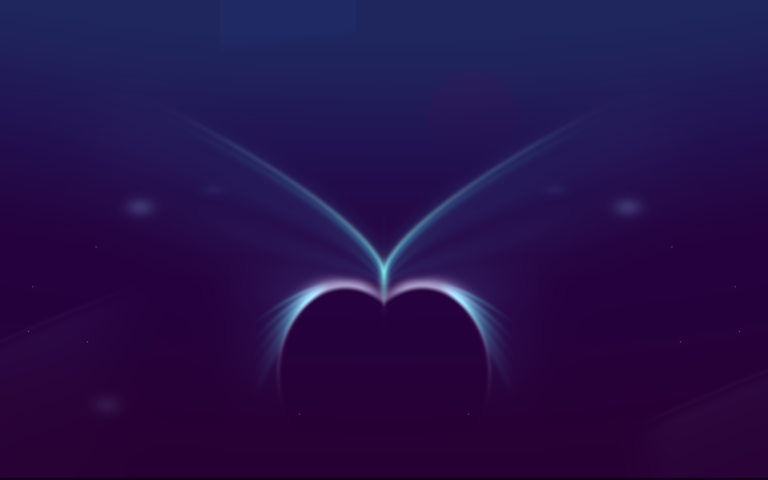
Reproduce this background procedurally as a WebGL 2 fragment shader.

```glsl
#version 300 es
precision highp float;
// Luminous butterfly wings over a blue to violet gradient.
// Upper wings follow a power curve, lower wings fan out from an ellipse;
// the left half mirrors the right, then soft bokeh and specks are added.

#define WING_ROOT 0.438
#define WING_RISE 0.59
#define WING_BEND 0.70
#define LOBE_CENTER vec2(0.08, 0.22)
#define LOBE_RADIUS vec2(0.14, 0.18)
#define STRANDS 5
#define TEAL vec3(0.28, 0.54, 0.40)
#define BLUE vec3(0.04, 0.27, 0.22)
#define LAVENDER vec3(0.55, 0.62, 0.55)

uniform vec2 u_resolution;
out vec4 outColor;

float hash(vec2 p) {
    return fract(sin(dot(p, vec2(127.1, 311.7))) * 43758.5);
}

float bell(float d, float width) {
    return exp(-d * d / (width * width));
}

float blob(vec2 p, vec2 center, vec2 radius) {
    vec2 d = (p - center) / radius;
    return exp(-dot(d, d));
}

vec3 backdrop(vec2 p) {
    float h = p.y - 0.11 * p.x * p.x;
    vec3 c = mix(vec3(0.152, 0.0, 0.2), vec3(0.145, 0.006, 0.24), smoothstep(0.0, 0.4, h));
    c = mix(c, vec3(0.13, 0.065, 0.31), smoothstep(0.4, 0.72, h));
    return mix(c, vec3(0.122, 0.145, 0.365), smoothstep(0.62, 0.94, h));
}

// Bright leading edge, a diverging second strand and the veil beneath
vec3 upperWing(vec2 q) {
    float x = max(q.x, 0.002);
    float reach = pow(x, WING_BEND);
    float slope = WING_RISE * WING_BEND * reach / x;
    float below = (WING_ROOT + WING_RISE * reach - q.y) / sqrt(1.0 + slope * slope);
    float rooted = smoothstep(0.37, 0.44, q.y);
    float fade = exp(-x * 5.0) * (1.0 - smoothstep(0.28, 0.5, x)) * rooted;

    vec3 c = TEAL * bell(below - 0.002, 0.006) * fade * 0.75;
    c += BLUE * bell(below - 0.009 - 0.03 * x, 0.007) * fade * 0.6;
    c += BLUE * bell(below - 0.008, 0.024) * fade * 0.5;

    float fan = (q.y - 0.405) / reach;
    float ribs = 0.8 + 0.2 * sin(fan * 27.0 + 1.0);
    float veil = smoothstep(-0.01, 0.03, below) * smoothstep(-0.02, 0.2, fan);
    veil *= exp(-x * 2.2) * (1.0 - smoothstep(0.25, 0.68, x)) * rooted;
    return c + vec3(0.02, 0.09, 0.095) * veil * ribs;
}

// Signed distance estimate to an ellipse
float ellipse(vec2 d, vec2 radius) {
    float k = length(d / radius);
    return (k - 1.0) * k / max(length(d / (radius * radius)), 0.001);
}

// Pale crest along the lobe, opening into diverging strands
vec3 lowerWing(vec2 q) {
    vec2 d = q - LOBE_CENTER;
    float run = max(d.x, 0.001);
    float inner = ellipse(d, LOBE_RADIUS);
    float outside = smoothstep(-0.007, 0.006, inner);
    vec3 tint = mix(LAVENDER, BLUE, smoothstep(0.04, 0.15, run));

    float spread = 0.014 + 0.1 * run;
    float crest = outside * bell(max(inner - 0.005, 0.0), spread);
    crest *= smoothstep(0.26, 0.385, q.y) * mix(0.5, 1.0, smoothstep(0.0, 0.05, q.x));
    vec3 c = tint * crest * 0.9;

    for (int i = 0; i < STRANDS; i++) {
        float k = float(i) / float(STRANDS - 1);
        float drop = mix(3.7, 1.48, k);
        float curve = mix(0.408, 0.415, k) - drop * pow(run, 1.7);
        float slope = 1.7 * drop * pow(run, 0.7);
        float e = (q.y - curve) / sqrt(1.0 + slope * slope);
        float fade = smoothstep(0.03, 0.09, d.x) * (1.0 - smoothstep(0.09, 0.2, d.x));
        float width = mix(0.009, 0.0045, k);
        c += (BLUE + 0.1 * LAVENDER) * bell(e, width) * fade * outside * mix(0.7, 0.6, k);
    }

    // Thin rim closing the lobe and a faint halo around it
    c += LAVENDER * bell(inner, 0.005) * smoothstep(0.13, 0.36, q.y) * smoothstep(0.04, 0.1, d.x) * 0.3;
    float halo = blob(q, vec2(0.16, 0.4), vec2(0.13, 0.05)) + 0.5 * blob(q, vec2(0.23, 0.28), vec2(0.09, 0.1));
    return c + vec3(0.025, 0.06, 0.075) * halo * outside;
}

// Part of a dim wing: the edge leaves from a point and rises rightward
vec3 dimWing(vec2 p, vec2 start, float span) {
    vec2 d = p - start;
    float below = 0.46 * d.x - 0.1 * d.x * d.x - d.y;
    float veil = smoothstep(-0.005, 0.03, below) * exp(-max(below, 0.0) * 5.0);
    float inside = smoothstep(-0.02, 0.12, d.x) * (1.0 - smoothstep(span * 0.5, span, d.x));
    return vec3(0.018, 0.03, 0.035) * inside * (veil + 0.7 * bell(below, 0.005));
}

void main() {
    vec2 p = vec2(gl_FragCoord.x - 0.5 * u_resolution.x, gl_FragCoord.y) / u_resolution.y;
    vec2 q = vec2(abs(p.x), p.y);
    vec3 c = backdrop(p) + upperWing(q) + lowerWing(q);

    // Body where the wings meet, tapering downward
    float taper = mix(0.005, 0.011, smoothstep(0.36, 0.43, p.y));
    c += TEAL * bell(p.x, taper) * bell(p.y - 0.41, 0.036) * 0.75;

    // Large translucent panel and disc
    float panel = smoothstep(0.146, 0.138, abs(p.x + 0.2)) * smoothstep(0.9, 0.93, p.y - 0.1 * (p.x + 0.2));
    c += vec3(0.0, 0.015, 0.025) * panel;
    float disc = smoothstep(0.1, 0.085, length(p - vec2(0.185, 0.76)));
    c += vec3(0.025, -0.008, -0.005) * disc * smoothstep(0.64, 0.82, p.y);

    // Bokeh, wing tip haze and dim wings
    c += vec3(0.09, 0.16, 0.15) * blob(q, vec2(0.508, 0.568), vec2(0.028, 0.018));
    c += vec3(0.02, 0.045, 0.045) * blob(q, vec2(0.356, 0.604), vec2(0.022, 0.011));
    c += vec3(0.012, 0.014, 0.014) * blob(q, vec2(0.52, 0.7), vec2(0.13, 0.11));
    c += vec3(0.05, 0.08, 0.08) * blob(p, vec2(-0.577, 0.156), vec2(0.028, 0.019));
    c += dimWing(p, vec2(-0.92, 0.235), 0.48) + dimWing(p, vec2(0.5, 0.1), 0.9);

    // Sparse specks, one candidate per cell
    vec2 cell = floor(q * 9.0);
    vec2 spot = 0.2 + 0.6 * vec2(hash(cell), hash(cell + 7.0));
    float speck = bell(length(fract(q * 9.0) - spot), 0.014) * step(0.92, hash(cell + 3.0));
    c += vec3(0.2, 0.22, 0.25) * speck * (1.0 - smoothstep(0.7, 0.8, p.y));

    c *= mix(0.4, 1.0, smoothstep(0.002, 0.007, p.y));
    outColor = vec4(clamp(c, 0.0, 1.0), 1.0);
}
```
